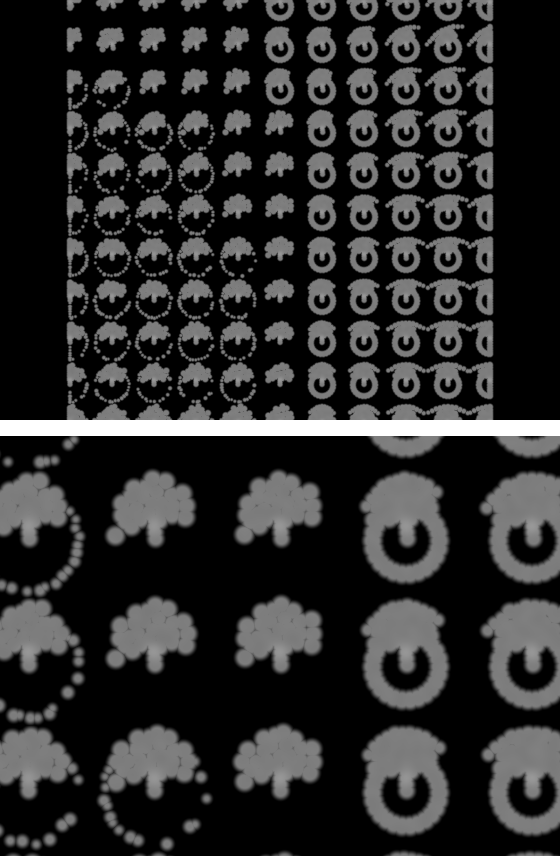
Top: the whole. Bottom: its middle third, enlarged.
Give the GLSL for this pattern, as a Shadertoy shader.

```glsl
const float PI = 3.14159265;
const float PITCH = 0.1;
const float LAST = 10.0;
const float BEAD = 0.0074;

float hash(vec2 p) {
    return fract(sin(dot(p, vec2(127.1, 311.7))) * 43758.55);
}

vec2 gradientAt(vec2 p) {
    float a = 2.0 * PI * hash(p);
    return vec2(cos(a), sin(a));
}

float gradientNoise(vec2 p) {
    vec2 i = floor(p), f = fract(p);
    vec2 u = f * f * (3.0 - 2.0 * f), e = vec2(1.0, 0.0);
    float low = mix(dot(gradientAt(i), f), dot(gradientAt(i + e), f - e), u.x);
    float high = mix(dot(gradientAt(i + e.yx), f - e.yx),
                     dot(gradientAt(i + 1.0), f - 1.0), u.x);
    return mix(low, high, u.y);
}

vec2 polar(float angle, float radius) {
    return radius * vec2(cos(angle), sin(angle));
}

vec2 rotate(vec2 p, float a) {
    return vec2(p.x * cos(a) - p.y * sin(a), p.x * sin(a) + p.y * cos(a));
}

// Beads that leave the square collect along its border
float bead(vec2 p, vec2 center, float radius) {
    return length(p - clamp(center, vec2(-0.5, 0.0), vec2(0.5, 1.0))) - radius;
}

// Half disc of beads on a short trunk
float crown(vec2 p, vec2 center, vec2 cell, float lean, float size, float droop) {
    float d = 1.0;
    for (int i = 0; i < 26; i++) {
        float k = float(i);
        float angle = mix(-droop, PI + droop, fract(k * 0.618));
        float wobble = gradientNoise(vec2(k * 3.37, k * 1.71) + cell * 0.23);
        float radius = size * sqrt((k + 0.5) / 26.0) * (1.0 + 0.35 * wobble);
        d = min(d, bead(p, center + rotate(polar(angle, radius), lean), BEAD));
    }
    for (int i = 0; i < 4; i++) {
        vec2 trunk = vec2(0.0, -0.005 * float(i));
        d = min(d, bead(p, center + rotate(trunk, lean * 0.4), BEAD * 0.85));
    }
    return d;
}

// Drooping arms on both sides of the crown
float arms(vec2 p, vec2 center, vec2 cell, float lean, float reach) {
    float d = 1.0;
    for (int i = 0; i < 11; i++) {
        float s = float(i) / 5.0 - 1.0;
        float lift = 0.003 * gradientNoise(vec2(s * 4.3, 7.3) + cell * 0.31);
        vec2 offset = vec2(s * reach, 0.030 - 0.013 * s * s + lift);
        d = min(d, bead(p, center + rotate(offset, lean), BEAD * (1.0 - 0.3 * s * s)));
    }
    return d;
}

float solidRing(vec2 p, vec2 center) {
    float d = 1.0;
    for (int i = 0; i < 26; i++) {
        vec2 offset = polar(2.0 * PI * float(i) / 26.0, 0.0265);
        d = min(d, bead(p, center + offset, BEAD));
    }
    return d;
}

float brokenRing(vec2 p, vec2 center, vec2 cell) {
    float d = 1.0;
    for (int i = 0; i < 34; i++) {
        float k = float(i);
        float chance = hash(cell + vec2(k * 1.7, 3.1));
        if (chance < 0.25) continue;
        float angle = 2.0 * PI * (k + chance) / 34.0;
        float radius = 0.040 + 0.005 * gradientNoise(cell * 2.3 + k * 0.7);
        d = min(d, bead(p, center + polar(angle, radius), mix(0.0025, 0.005, chance)));
    }
    return d;
}

float motif(vec2 p, vec2 center, vec2 cell) {
    float down = LAST - cell.y;
    float height = cell.y / LAST;
    float lean = 0.6 * height * height;
    bool ringed = cell.x + step(down, 2.5) > 5.5;
    bool broken = down > 1.9 + 0.013 * pow(cell.x, 4.0);
    vec2 ringCenter = center - vec2(0.0, 0.0165);
    float d = crown(p, center, cell, lean, ringed ? 0.027 : 0.031, ringed ? -0.15 : 0.25);
    if (ringed) {
        float reach = mix(0.028, 0.047, smoothstep(6.0, 9.0, cell.x));
        d = min(d, solidRing(p, ringCenter));
        d = min(d, arms(p, center, cell, lean, reach));
    } else if (broken) {
        d = min(d, brokenRing(p, ringCenter, cell));
    }
    return d;
}

void mainImage(out vec4 fragColor, in vec2 fragCoord) {
    vec2 p = (fragCoord - vec2(0.5 * iResolution.x, 0.0)) / iResolution.y;
    vec2 base = floor((p + vec2(0.5, 0.0)) / PITCH);
    float d = 1.0, glow = 0.0;

    // The four nearest lattice points
    for (int i = 0; i < 4; i++) {
        vec2 cell = base + vec2(i % 2, i / 2);
        if (min(cell.x, cell.y) < 0.0 || max(cell.x, cell.y) > LAST) continue;
        vec2 center = cell * PITCH - vec2(0.5, 0.0);
        d = min(d, motif(p, center, cell));
        vec2 q = (p - center + vec2(0.0, 0.005)) / 0.007;
        glow += exp(-dot(q, q));
    }

    float softness = max(0.0027, 0.8 / iResolution.y);
    float cover = 1.0 - smoothstep(-softness, softness, d);
    float shade = 0.49 + 0.02 * gradientNoise(p * 90.0) + 0.1 * glow;
    fragColor = vec4(vec3(cover * shade), 1.0);
}
```
